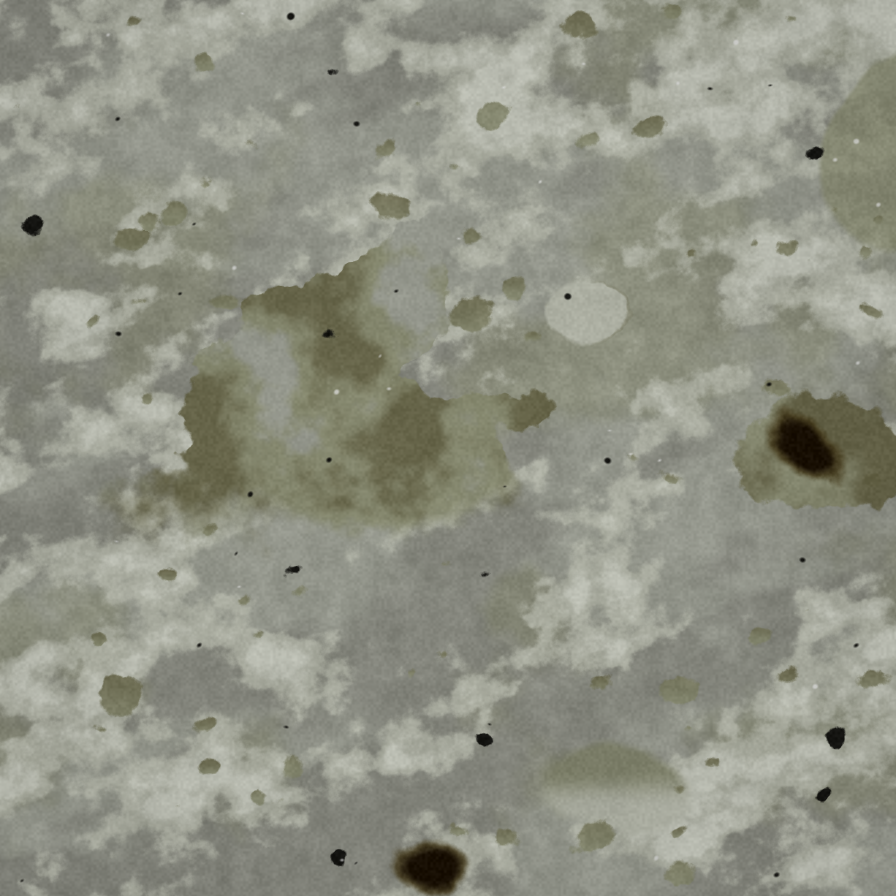
Reproduce this texture procedurally as a WebGL 1 fragment shader.

```glsl
precision highp float;
// Draws a weathered, porous limestone face with olive cavities and black specks.
uniform vec2 u_resolution;

const vec3 GREY = vec3(0.57, 0.58, 0.54);
const vec3 SHADE = vec3(0.505, 0.51, 0.475);
const vec3 PALE = vec3(0.66, 0.67, 0.62);
const vec3 CHALK = vec3(0.74, 0.75, 0.71);
const vec3 OLIVE = vec3(0.51, 0.52, 0.42);
const vec3 HOLLOW = vec3(0.36, 0.35, 0.24);
const vec3 BROWN = vec3(0.27, 0.23, 0.11);
const vec3 DARK = vec3(0.09, 0.055, 0.01);
const vec3 SOOT = vec3(0.05, 0.05, 0.04);
const float BED_ANGLE = 0.24;    // tilt of the bedding streaks
const float BED_STRETCH = 2.1;   // streak length against width
const float EDGE = 0.0022;       // softness of crisp rims
const float GRAIN = 0.05;        // strength of the fine grain

float hash(vec2 p) {
  vec3 q = fract(p.xyx * 0.1031);
  q += dot(q, q.yzx + 33.33);
  return fract((q.x + q.y) * q.z);
}

float noise(vec2 p) {
  vec2 i = floor(p), f = fract(p);
  f = f * f * (3.0 - 2.0 * f);
  return mix(mix(hash(i), hash(i + vec2(1, 0)), f.x),
             mix(hash(i + vec2(0, 1)), hash(i + vec2(1, 1)), f.x), f.y);
}

float fbm(vec2 p) {
  float sum = 0.0, gain = 0.516;
  for (int i = 0; i < 5; i++) {
    sum += gain * noise(p);
    p = mat2(1.6, 1.2, -1.2, 1.6) * p + 17.3;
    gain *= 0.5;
  }
  return sum;
}

vec2 turn(vec2 p, float a) {
  return mat2(cos(a), -sin(a), sin(a), cos(a)) * p;
}

float ellipse(vec2 p, vec2 centre, vec2 radii, float angle) {
  return (length(turn(p - centre, angle) / radii) - 1.0) * min(radii.x, radii.y);
}

float inside(float d, float width) {
  return 1.0 - smoothstep(-width, width, d);
}

// Distance to randomly scattered, tilted ovals; y is a tone within the nearest.
vec2 scatter(vec2 p, float cells, float share, float size, float salt) {
  vec2 nearest = vec2(1.0, 0.0);
  for (int j = -1; j <= 1; j++) {
    for (int i = -1; i <= 1; i++) {
      vec2 cell = floor(p * cells) + vec2(i, j);
      vec2 key = cell + salt;
      if (hash(key) > share) continue;
      vec2 centre = (cell + 0.2 + 0.6 * vec2(hash(key + 31.7), hash(key + 57.1))) / cells;
      float pick = hash(key + 83.9);
      float r = size * mix(0.4, 1.0, pick * pick);
      float d = ellipse(p, centre, vec2(r, r * mix(0.55, 0.9, pick)), hash(key + 11.3) * 1.2 - 0.3);
      float tone = hash(key + 5.9) * 0.7 + 0.3 * clamp((p.y - centre.y) / r, -1.0, 1.0);
      if (d < nearest.x) nearest = vec2(d, tone);
    }
  }
  return nearest;
}

void main() {
  vec2 uv = gl_FragCoord.xy / u_resolution;
  vec2 bed = turn(uv, BED_ANGLE) * vec2(1.0, BED_STRETCH);
  float coarse = fbm(uv * 11.0 + 4.0) - 0.5;
  float crumb = fbm(uv * 48.0 + 9.0) - 0.5;
  float ragged = crumb * 0.022;

  // Pits and their chalky surrounds
  vec2 pit = scatter(uv, 10.0, 0.36, 0.025, 3.0);
  vec2 pock = scatter(uv, 23.0, 0.10, 0.009, 41.0);
  if (pock.x < pit.x) pit = pock;
  float pitEdge = pit.x + ragged + coarse * 0.02;

  // Bedded grey matrix with pale crusts
  float streak = fbm(bed * 5.0 + 2.0);
  float crust = fbm(bed * 8.0 + 21.0) + crumb * 0.35;
  crust += 0.10 * inside(pit.x - 0.015, 0.025);
  vec3 col = mix(GREY, SHADE, smoothstep(0.43, 0.62, streak));
  col = mix(col, OLIVE, 0.45 * smoothstep(0.52, 0.70, fbm(uv * 7.0 + 35.0)));
  col = mix(col, PALE, 0.9 * smoothstep(0.50, 0.64, crust));
  col = mix(col, CHALK, 0.7 * smoothstep(0.64, 0.80, crust));
  col += crumb * 0.10;

  // Olive slab, domed hollow and rounded pebble
  float slab = ellipse(uv, vec2(1.0, 0.83), vec2(0.11, 0.075), 1.2) + coarse * 0.03;
  col = mix(col, OLIVE + crumb * 0.05, 0.75 * inside(slab, 0.004));
  float dome = ellipse(uv, vec2(0.69, 0.125), vec2(0.08, 0.045), -0.15) + coarse * 0.04;
  col = mix(col, mix(PALE, OLIVE * 0.92, smoothstep(0.10, 0.14, uv.y)), 0.85 * inside(dome, 0.008));
  col = mix(col, mix(OLIVE, HOLLOW, clamp(pit.y, 0.0, 1.0)) + crumb * 0.08, 0.88 * inside(pitEdge, EDGE));
  float pebble = ellipse(uv, vec2(0.655, 0.652), vec2(0.045, 0.036), 0.1) + ragged * 0.5;
  col = mix(col, HOLLOW, 0.6 * inside(abs(pebble) - 0.001, EDGE) * smoothstep(0.65, 0.70, uv.x));
  col = mix(col, PALE + crumb * 0.06, inside(pebble, EDGE));

  // Great cavity: two joined lobes with a soft lower rim
  float lobeA = ellipse(uv, vec2(0.33, 0.575), vec2(0.19, 0.085), 0.75);
  float lobeB = ellipse(uv, vec2(0.43, 0.495), vec2(0.18, 0.085), 0.12);
  float cavity = min(lobeA, lobeB) + coarse * 0.13 + ragged;
  float rimWidth = mix(0.025, EDGE, smoothstep(0.43, 0.50, uv.y));
  float pockets = fbm(uv * 13.0 + 61.0) + 0.16 * smoothstep(0.10, 0.24, abs(uv.x - 0.39));
  vec3 cave = mix(GREY, OLIVE, smoothstep(0.34, 0.50, pockets));
  cave = mix(cave, HOLLOW, 0.85 * smoothstep(0.50, 0.70, pockets));
  col = mix(col, cave + crumb * 0.03, 0.95 * inside(cavity, rimWidth));

  // Side cavity and the deep brown holes
  float side = ellipse(uv, vec2(0.915, 0.49), vec2(0.083, 0.062), -0.15) + coarse * 0.05 + ragged;
  col = mix(col, mix(OLIVE, HOLLOW, smoothstep(0.45, 0.70, pockets)), 0.9 * inside(side, EDGE));
  float hole = ellipse(uv, vec2(0.90, 0.495), vec2(0.047, 0.026), -0.75);
  hole = min(hole, ellipse(uv, vec2(0.48, 0.03), vec2(0.043, 0.026), -0.2)) + coarse * 0.035 + ragged * 0.5;
  col = mix(col, BROWN, 0.85 * inside(hole - 0.002, 0.005));
  col = mix(col, DARK, inside(hole + 0.005, 0.006));

  // Black specks, tiny dots and bright glints
  float speck = scatter(uv, 7.0, 0.13, 0.014, 71.0).x + ragged * 0.8;
  float dot0 = scatter(uv, 17.0, 0.07, 0.004, 97.0).x + ragged * 0.1;
  col = mix(col, SOOT, 0.95 * inside(min(speck, dot0), EDGE * 0.7));
  float glint = scatter(uv, 36.0, 0.02, 0.003, 123.0).x;
  col = mix(col, vec3(0.85), 0.7 * inside(glint, EDGE * 0.7));

  // Sensor-fine grain and gentle falloff toward the corners
  col += GRAIN * (noise(uv * 330.0) - 0.5);
  col *= 1.02 - 0.13 * dot(uv - 0.5, uv - 0.5);
  gl_FragColor = vec4(clamp(col, 0.0, 1.0), 1.0);
}
```
